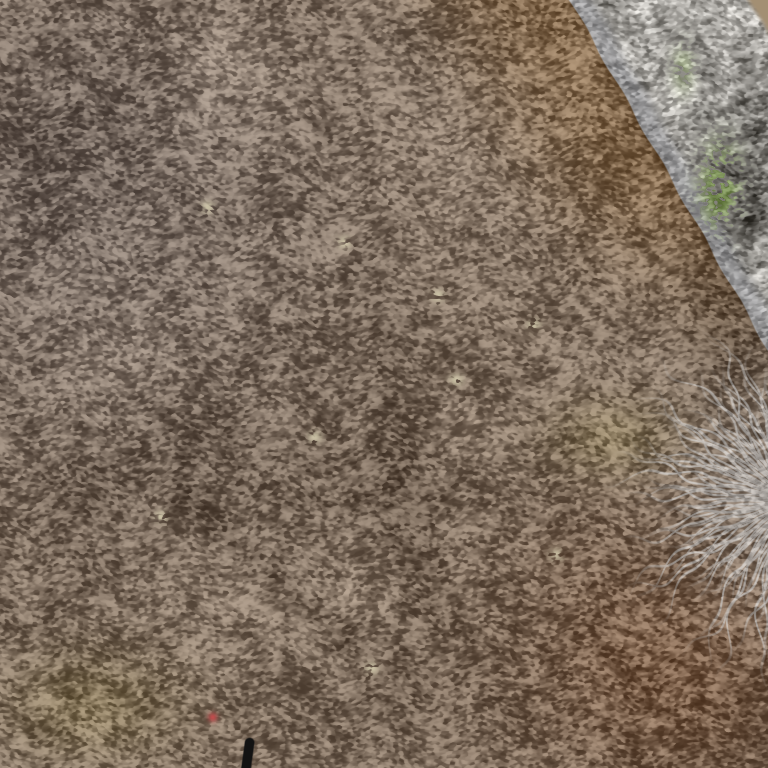
Reproduce this texture procedurally as a Shadertoy shader.

```glsl
// Aerial view of mottled brown soil beside a pale road, with a bare silver bush.
const float TAU = 6.28319;

float hash(vec2 p) {
    p = fract(p * vec2(0.1031, 0.1137));
    p += dot(p, p.yx + 33.33);
    return fract((p.x + p.y) * p.x * 17.0);
}

// Smooth cellular noise centred on zero
float cellular(vec2 p) {
    vec2 cell = floor(p), f = fract(p);
    float total = 0.0, weight = 0.0;
    for (int j = -1; j <= 1; j++)
    for (int i = -1; i <= 1; i++) {
        vec2 o = vec2(i, j), id = cell + o + 57.0;
        vec2 seed = o + vec2(hash(id), hash(id + 119.0)) - f;
        float w = exp(-4.5 * dot(seed, seed));
        total += w * hash(id + 271.0);
        weight += w;
    }
    return total / weight - 0.5;
}

float mottle(vec2 p) {
    return 0.45 * cellular(p * 13.0) + 0.45 * cellular(p * 29.0 + 7.3) + 0.45 * cellular(p * 61.0 + 3.1);
}

float blob(vec2 p, vec2 centre, vec2 radius) {
    vec2 q = (p - centre) / radius;
    return exp(-dot(q, q));
}

// Soft stroke from a to b
float streak(vec2 p, vec2 a, vec2 b, float width) {
    vec2 q = p - a, s = b - a;
    q -= s * clamp(dot(q, s) / dot(s, s), 0.0, 1.0);
    return exp(-dot(q, q) / (width * width));
}

// Broad light and dark patches: centre, radius, strength
float patches(vec2 p) {
    vec4 spots[9] = vec4[9](
        vec4(0.30, 0.91, 0.07, 0.08), vec4(0.16, 0.53, 0.08, 0.05), vec4(0.26, 0.22, 0.09, 0.03),
        vec4(0.47, 0.23, 0.05, 0.06), vec4(0.60, 0.78, 0.12, 0.04), vec4(0.62, 0.44, 0.05, 0.05),
        vec4(0.08, 0.83, 0.12, -0.03), vec4(0.54, 0.10, 0.08, -0.04), vec4(0.13, 0.35, 0.10, -0.03));
    float sum = -0.045 * streak(p, vec2(0.22, 0.44), vec2(0.53, 0.34), 0.06);
    sum -= 0.06 * streak(p, vec2(0.23, 0.36), vec2(0.46, 0.16), 0.02);
    sum -= 0.04 * streak(p, vec2(0.48, 0.66), vec2(0.55, 0.22), 0.035);
    for (int i = 0; i < 9; i++) sum += spots[i].w * blob(p, spots[i].xy, spots[i].zz);
    return sum;
}

vec3 soil(vec2 p, float roadDist, float grain, float clump) {
    vec3 col = mix(vec3(0.485, 0.42, 0.36), vec3(0.47, 0.42, 0.385), blob(p, vec2(0.1, 0.75), vec2(0.35)));
    float verge = smoothstep(-0.24, -0.02, roadDist) * smoothstep(0.5, 0.8, p.y);
    col = mix(col, vec3(0.52, 0.41, 0.29), 0.8 * verge);
    col = mix(col, vec3(0.47, 0.35, 0.26), 0.85 * blob(p, vec2(0.88, 0.14), vec2(0.2, 0.19)));
    float olive = blob(p, vec2(0.12, 0.08), vec2(0.11, 0.07)) + blob(p, vec2(0.80, 0.43), vec2(0.08, 0.05));
    col = mix(col, vec3(0.52, 0.46, 0.32), 0.6 * olive);
    col -= 0.1 * blob(p, vec2(0.94, 0.56), vec2(0.05, 0.07));
    float light = 0.28 * clump + 0.55 * grain;
    return col + (patches(p) + 0.2 * tanh(light / 0.2)) * vec3(1.0, 0.97, 0.92);
}

vec3 road(vec2 p, float roadDist, float grain, float clump) {
    vec3 col = vec3(0.63, 0.62, 0.60) + 0.45 * clump + 0.5 * grain;
    col -= 0.15 * blob(p, vec2(0.99, 0.80), vec2(0.06, 0.14));
    float kerb = 1.0 - smoothstep(0.015, 0.035, roadDist);
    col = mix(col, vec3(0.58, 0.58, 0.59) + 0.35 * grain, 0.8 * kerb);
    float weeds = blob(p, vec2(0.938, 0.755), vec2(0.025, 0.05)) + 0.4 * blob(p, vec2(0.89, 0.91), vec2(0.015, 0.03));
    weeds *= 1.3 * smoothstep(-0.12, 0.08, grain + clump);
    col = mix(col, vec3(0.40, 0.48, 0.26) + 0.5 * grain, min(weeds, 1.0));
    return mix(col, vec3(0.64, 0.56, 0.45), smoothstep(0.198, 0.208, roadDist));
}

// Coverage of gently curved twigs fanning leftwards from the root
float twigs(vec2 p, vec2 root, float px) {
    vec2 q = p - root;
    float r = length(q), a = atan(q.y, -q.x), cover = 0.0;
    for (int i = 0; i < 6; i++) {
        float k = float(i), count = 17.0 + 5.0 * k;
        float bend = 0.09 * sin(r * 24.0 + k * 2.0) + 0.025 * sin(r * 95.0 + a * 6.0 + k);
        float t = (a + bend) * count / TAU + k * 0.37;
        float reach = mix(0.13, 0.27, hash(vec2(floor(t) + 80.0, k + 5.0)));
        float d = abs(fract(t) - 0.5) * r * TAU / count;
        float line = 1.0 - smoothstep(0.0004, 0.0014 + px, d);
        cover = max(cover, line * (1.0 - smoothstep(reach * 0.6, reach, r)));
    }
    return cover;
}

// Pale ragged litter
float litter(vec2 p, float grain) {
    vec2 at[9] = vec2[9](vec2(0.57, 0.615), vec2(0.594, 0.505), vec2(0.41, 0.431), vec2(0.449, 0.684),
        vec2(0.27, 0.73), vec2(0.21, 0.327), vec2(0.725, 0.277), vec2(0.484, 0.13), vec2(0.695, 0.577));
    float sum = 0.0;
    for (int i = 0; i < 9; i++) sum += blob(p, at[i], vec2(0.009, 0.008));
    return sum * smoothstep(-0.2, 0.05, grain);
}

void mainImage(out vec4 fragColor, in vec2 fragCoord) {
    vec2 p = fragCoord / iResolution.xy;
    float px = 1.0 / iResolution.y;
    vec2 warp = 0.003 * vec2(sin(p.y * 61.0 + p.x * 23.0), sin(p.x * 47.0));
    float grain = 0.8 * cellular((p + warp) * vec2(190.0, 290.0)) + 0.4 * cellular((p - warp) * vec2(85.0, 130.0));
    float clump = mottle(p + warp);
    float roadDist = dot(p - vec2(0.742, 1.0), vec2(0.87, 0.492)) + 0.0015 * sin(p.y * 70.0);
    // Ground, litter and road
    vec3 col = soil(p, roadDist, grain, clump);
    col = mix(col, vec3(0.83, 0.80, 0.68), 0.85 * litter(p, grain));
    col -= 0.07 * exp(-abs(roadDist) * 180.0);
    col = mix(col, road(p, roadDist, grain, clump), smoothstep(-px, px, roadDist));
    // Bush with a hazy core
    vec2 root = vec2(1.03, 0.35);
    col = mix(col, vec3(0.52, 0.49, 0.46) + 0.5 * grain, 0.5 * blob(p, root, vec2(0.15)));
    col = mix(col, vec3(0.73, 0.72, 0.71) + 0.3 * grain, 0.75 * twigs(p, root, px));
    // Small post and red marker
    float post = streak(p, vec2(0.319, -0.01), vec2(0.325, 0.033), 0.007);
    col = mix(col, vec3(0.07), smoothstep(0.3, 0.6, post));
    col = mix(col, vec3(0.75, 0.3, 0.3), blob(p, vec2(0.277, 0.066), vec2(0.006)));
    fragColor = vec4(clamp(col, 0.0, 1.0), 1.0);
}
```
